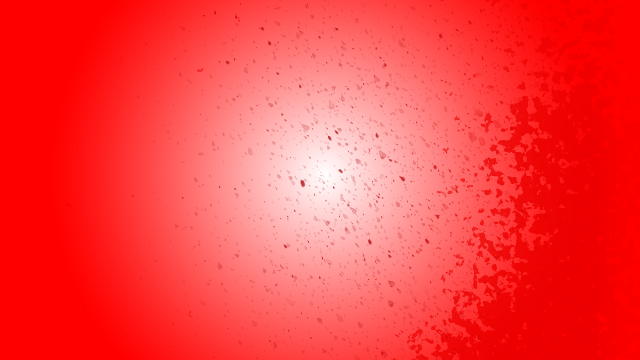
Reproduce this background procedurally as a WebGL 2 fragment shader.

```glsl
#version 300 es
precision highp float;

uniform vec2 u_resolution;
out vec4 fragColor;

// Lengths are in canvas heights, measured from the canvas centre.
const vec3 RED = vec3(1.0, 0.0, 0.0);
const vec3 WHITE = vec3(1.0);
const vec3 STAIN = vec3(0.93, 0.0, 0.0);
const vec3 DROP_DARK = vec3(0.70, 0.02, 0.05);
const vec3 DROP_BRIGHT = vec3(0.88, 0.01, 0.02);
const vec2 GLOW_CENTRE = vec2(0.014, 0.014);
const float GLOW_RADIUS = 0.764;
const float GLOW_FALLOFF = 1.25;
const float STAIN_EDGE = 0.60;
const float STAIN_SCALE = 58.0;
const vec2 SPRAY_CENTRE = vec2(0.12, -0.01);
const vec2 SPRAY_SPREAD = vec2(2.9, 1.8);
const float DROP_ANGLE = -0.95;
const float DROP_SCALE = 13.0;
const float LAYER_GROWTH = 1.2;
const int DROP_LAYERS = 9;

// Integer hash giving three values from 0 to 1.
vec3 hash3(ivec3 cell) {
    uvec3 v = uvec3(cell) * 1664525u + 1013904223u;
    v.x += v.y * v.z; v.y += v.z * v.x; v.z += v.x * v.y;
    v ^= v >> 16u;
    v.x += v.y * v.z; v.y += v.z * v.x; v.z += v.x * v.y;
    return vec3(v >> 8u) / 16777216.0;
}

float valueNoise(vec2 p) {
    ivec2 i = ivec2(floor(p));
    vec2 f = fract(p);
    f *= f * (3.0 - 2.0 * f);
    float a = hash3(ivec3(i, 91)).x;
    float b = hash3(ivec3(i + ivec2(1, 0), 91)).x;
    float c = hash3(ivec3(i + ivec2(0, 1), 91)).x;
    float d = hash3(ivec3(i + ivec2(1, 1), 91)).x;
    return mix(mix(a, b, f.x), mix(c, d, f.x), f.y);
}

mat2 rotation(float angle) {
    float c = cos(angle), s = sin(angle);
    return mat2(c, s, -s, c);
}

float fbm(vec2 p) {
    float sum = 0.0, weight = 0.5;
    for (int i = 0; i < 3; i++) {
        sum += weight * valueNoise(p);
        p = rotation(0.7) * p * 1.9 + 17.3;
        weight *= 0.55;
    }
    return sum / 0.926;
}

// Signed horizontal distance past the slanted left side of the stain.
float stainDepth(vec2 p) {
    return p.x - STAIN_EDGE + 0.20 * (1.0 - smoothstep(-0.5, -0.15, p.y));
}

float stainDensity(vec2 p) {
    float top = 1.0 - 0.5 * smoothstep(0.08, 0.36, p.y);
    float right = 1.0 - 0.4 * smoothstep(0.74, 0.89, p.x);
    return smoothstep(-0.36, 0.17, stainDepth(p)) * top * right;
}

float sprayDensity(vec2 p) {
    vec2 q = (p - SPRAY_CENTRE) * SPRAY_SPREAD;
    float near = smoothstep(-0.40, 0.0, stainDepth(p));
    return 0.42 * exp(-dot(q, q)) + 0.38 * near;
}

// One tilted grid of tapered droplets with darker rims.
vec3 addDrops(vec3 colour, vec2 p, int layer, float pixel) {
    float scale = DROP_SCALE * pow(LAYER_GROWTH, float(layer));
    float turn = 0.4 + 1.7 * float(layer);
    vec2 grid = rotation(turn) * p * scale + 7.3 * float(layer);
    vec2 id = floor(grid);
    vec3 place = hash3(ivec3(id, layer));
    vec3 look = hash3(ivec3(id, layer + 40));
    vec2 centre = rotation(-turn) * (id + place.xy - 7.3 * float(layer)) / scale;
    if (place.z > sprayDensity(centre)) return colour;

    vec2 offset = grid - id - 0.5 - (place.xy - 0.5) * 0.5;
    float tilt = DROP_ANGLE + (look.z - 0.5) * 0.8;
    vec2 q = rotation(-turn - tilt) * offset;
    q += 0.05 * (vec2(valueNoise(p * 95.0), valueNoise(p * 95.0 + 31.0)) - 0.5);
    float right = smoothstep(0.1, 0.55, centre.x);
    float strong = step(0.88 - 0.4 * right, fract(look.z * 7.0 + look.y));
    float size = mix(0.06, 0.20, look.x * look.x) * (1.0 - 0.3 * strong);
    q.y /= mix(0.36, 0.65, look.y) * (1.0 + 0.35 * clamp(q.x / size, -1.0, 1.0));
    float dist = length(q) - size;
    float soft = 1.2 * pixel * scale;
    float body = 1.0 - smoothstep(-soft, soft, dist);
    float rim = smoothstep(-0.4 * size, 0.0, dist);

    float grain = 0.75 + 0.5 * valueNoise(p * 150.0);
    float alpha = mix((0.06 + 0.22 * look.y + 0.14 * rim) * grain, 0.75, strong);
    alpha *= 1.0 - 0.65 * smoothstep(0.6, 0.88, centre.x);
    return mix(colour, mix(DROP_DARK, DROP_BRIGHT, right), body * alpha);
}

void main() {
    vec2 p = (gl_FragCoord.xy - 0.5 * u_resolution) / u_resolution.y;
    float pixel = 1.0 / u_resolution.y;

    // Radial glow
    float glow = max(1.0 - distance(p, GLOW_CENTRE) / GLOW_RADIUS, 0.0);
    vec3 colour = mix(RED, WHITE, pow(glow, GLOW_FALLOFF));

    // Ragged stain on the right
    float density = stainDensity(p);
    float threshold = mix(0.88, 0.22, density);
    float edge = 0.02 + 12.0 * pixel;
    float stain = smoothstep(threshold - edge, threshold + edge, fbm(p * STAIN_SCALE));
    float fade = 1.0 - 0.6 * smoothstep(0.74, 0.87, p.x);
    colour = mix(colour, STAIN, stain * mix(0.55, 0.98, density) * fade);

    // Scattered spray
    for (int i = 0; i < DROP_LAYERS; i++) colour = addDrops(colour, p, i, pixel);

    fragColor = vec4(colour, 1.0);
}
```
